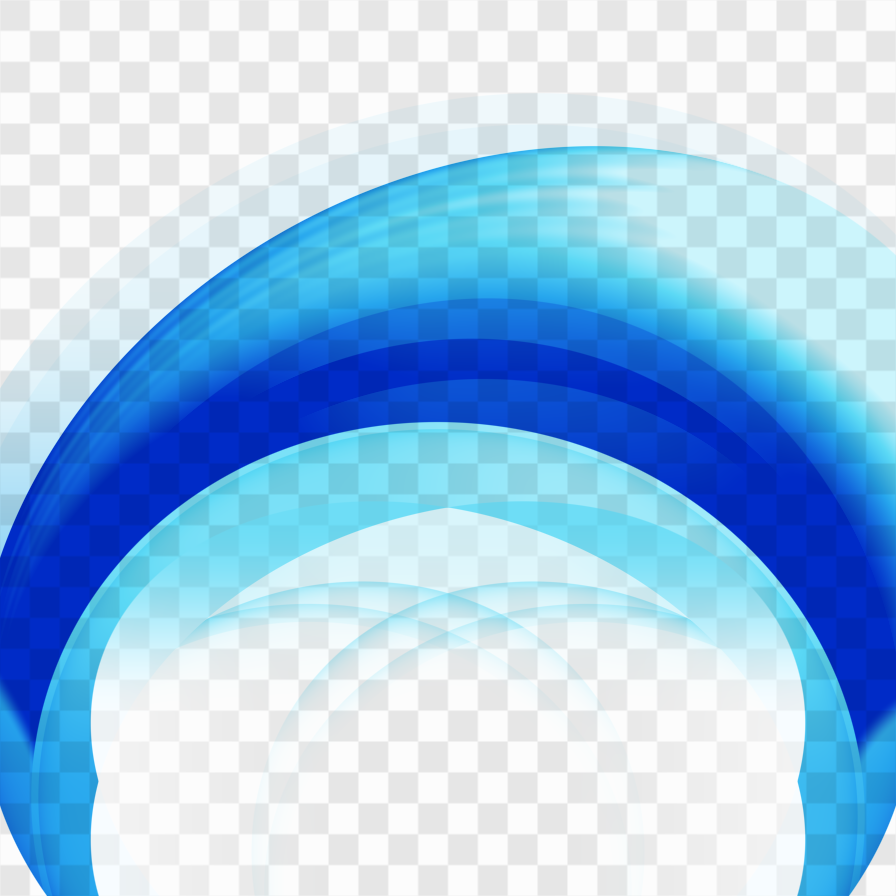
This background is drawn by a Shadertoy shader. Its source:

```glsl
#define CELLS vec2(30.0, 29.0)
#define CELL_SHADE 0.91
#define TIP_HEIGHT 0.142
#define RIM_DEPTH 0.25
#define STRAND_DEPTH 0.035
#define HALO_TINT vec3(0.62, 0.87, 0.96)
#define PALE vec3(0.80, 0.96, 0.99)
#define CYAN vec3(0.36, 0.85, 0.96)
#define SKY vec3(0.15, 0.65, 0.93)
#define BLUE vec3(0.07, 0.40, 0.86)
#define NAVY vec3(0.00, 0.17, 0.78)

// Approximate signed distance to an ellipse whose top is shifted by lean
float ellipse(vec2 p, vec2 centre, vec2 size, float lean) {
    vec2 q = p - centre;
    q.x -= lean * q.y / size.y;
    vec2 v = q / size;
    float k = length(v);
    return k * (k - 1.0) / max(length(v / size), 1e-4);
}

float inside(float d) {
    float aa = 0.8 / min(iResolution.x, iResolution.y);
    return 1.0 - smoothstep(-aa, aa, d);
}

// Sharp edge that fades towards the inside
float fold(float d, float width) {
    return inside(d) * exp(min(d, 0.0) / width);
}

// Colour from pale to deep blue
vec3 water(float depth) {
    float s = clamp(depth, 0.0, 1.0) * 4.0;
    vec3 c = mix(PALE, CYAN, clamp(s, 0.0, 1.0));
    c = mix(c, SKY, clamp(s - 1.0, 0.0, 1.0));
    c = mix(c, BLUE, clamp(s - 2.0, 0.0, 1.0));
    return mix(c, NAVY, clamp(s - 3.0, 0.0, 1.0));
}

// Smooth-edged checkerboard, 1 in the shaded cells
float checker(vec2 p) {
    vec2 wave = sin(3.14159 * vec2(p.x, 1.0 - p.y) * CELLS);
    vec2 aa = 3.14159 * CELLS / iResolution.xy;
    vec2 s = clamp(wave / aa, -1.0, 1.0);
    return 0.5 + 0.5 * s.x * s.y;
}

void mainImage(out vec4 fragColor, in vec2 fragCoord) {
    vec2 p = fragCoord / iResolution.xy;
    vec2 mirrored = vec2(1.0 - p.x, p.y);
    vec3 col = vec3(0.99);
    float contrast = 1.0;

    // Boundaries of the sweep
    float outer = ellipse(p, vec2(0.547, 0.323), vec2(0.5625, 0.514), 0.117);
    float inner = ellipse(p, vec2(0.5, 0.099), vec2(0.465, 0.43), -0.012);
    float halo = ellipse(p, vec2(0.52, 0.323), vec2(0.612, 0.573), 0.08);
    float ring = ellipse(p, vec2(0.5, 0.219), vec2(0.52, 0.43), 0.0);

    // Soft outer halo, stronger low on the left
    float low = 1.0 - smoothstep(0.25, 0.7, p.y);
    float haze = 0.14 + 0.1 * inside(halo + 0.035) + 0.6 * low;
    haze *= inside(halo) * smoothstep(0.12, 0.3, p.y);
    col = mix(col, mix(HALO_TINT, SKY, 0.5 * low), haze);

    // Cyan ring under the sweep
    float ringDepth = 0.25 + 0.3 * (1.0 - smoothstep(0.1, 0.42, p.y));
    ringDepth -= 0.08 * smoothstep(0.35, 0.65, p.x);
    ringDepth += 0.14 * fold(ring, 0.02) - 0.07 * inside(inner);
    ringDepth += 0.09 * fold(inner + 0.008, 0.012);
    col = mix(col, water(ringDepth), inside(ring));

    // Blue crescent, t runs from its inner to its outer edge
    float t = clamp(inner / max(inner - outer, 1e-4), 0.0, 1.0);
    float crease = ellipse(p, vec2(0.5, 0.099), vec2(0.484, 0.478), 0.04);
    float middle = ellipse(p, vec2(0.5, 0.099), vec2(0.495, 0.523), 0.027);
    float upper = ellipse(p, vec2(0.5, 0.099), vec2(0.51, 0.568), 0.045);
    float depth = mix(0.88, 0.25, smoothstep(0.15, 0.75, t));
    depth += 0.45 * low + 0.28 * (1.0 - smoothstep(0.1, 0.5, p.x));
    depth -= 0.5 * smoothstep(0.3, 0.9, t) * smoothstep(0.45, 0.95, p.x);
    depth -= 0.16 * inside(crease);
    depth += 0.1 * fold(middle, 0.03) + 0.12 * fold(upper, 0.025);
    depth -= 0.09 * (1.0 - inside(middle)) * exp(-max(middle, 0.0) / 0.025);
    depth += RIM_DEPTH * fold(outer, 0.015);
    float strands = sin(55.0 * t + 5.0 * p.x) + sin(91.0 * t - 4.0 * p.x);
    depth += STRAND_DEPTH * strands * smoothstep(0.55, 0.95, t);
    float tip = smoothstep(0.0, 0.035, p.y - TIP_HEIGHT - 0.11 * t);
    col = mix(col, water(depth), inside(outer) * inside(-inner) * tip);

    // Two leaning ovals open the centre
    vec2 ovalCentre = vec2(0.5, 0.128);
    vec2 ovalSize = vec2(0.39, 0.3125);
    float left = inside(ellipse(p, ovalCentre, ovalSize, -0.083));
    float right = inside(ellipse(mirrored, ovalCentre, ovalSize, -0.083));
    float high = smoothstep(0.2, 0.42, p.y);
    float side = smoothstep(0.1, 0.42, abs(p.x - 0.5));
    vec3 crossing = mix(vec3(0.97, 0.99, 1.0), water(0.21), high);
    col = mix(col, crossing, max(left, right));
    float opening = left * right;
    vec3 glow = mix(vec3(0.99), water(0.12), high * (0.35 + 0.6 * side));
    col = mix(col, glow, opening);
    contrast = mix(contrast, 0.45, max(left, right) * max(high, side));

    // Crossing arcs, drawn once on each side
    for (int i = 0; i < 2; i++) {
        vec2 q = i == 0 ? p : mirrored;
        float first = ellipse(q, vec2(0.365, 0.01), vec2(0.352, 0.341), 0.04);
        float second = ellipse(q, vec2(0.345, 0.01), vec2(0.36, 0.316), 0.0);
        float strength = 0.08 + 0.5 * smoothstep(0.15, 0.34, p.y);
        float arcs = fold(first, 0.012) + 0.6 * fold(second, 0.012);
        col = mix(col, water(0.2), min(arcs * strength, 1.0) * opening);
        col = mix(col, vec3(0.99), 0.45 * inside(second + 0.02) * opening);
    }

    // Checkerboard shows through every layer
    col *= mix(1.0, CELL_SHADE, checker(p) * contrast);
    fragColor = vec4(clamp(col, 0.0, 1.0), 1.0);
}
```
